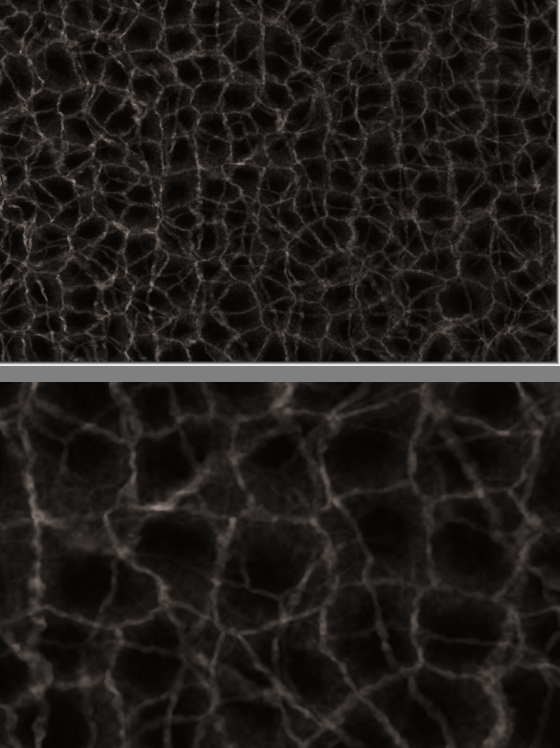
Top, the full canvas; bottom, a detail of the centre.
Reproduce this texture procedurally as a WebGL 1 fragment shader.

```glsl
precision highp float;
// Dark brown pebbled leather with thin crossing creases, lying on pale paper.
uniform vec2 u_resolution;

const vec3 PIT_COLOR = vec3(0.030, 0.023, 0.018);
const vec3 SHEEN_COLOR = vec3(1.0, 0.92, 0.87);
const vec3 PAPER_COLOR = vec3(0.95);
const vec3 SHADOW_COLOR = vec3(0.28);
const float CELLS_PER_HEIGHT = 11.5;

float hash(vec2 p) {
  return fract(sin(dot(p, vec2(127.1, 311.7))) * 43758.5453);
}

float noise(vec2 p) {
  vec2 i = floor(p);
  vec2 f = fract(p);
  f = f * f * (3.0 - 2.0 * f);
  float low = mix(hash(i), hash(i + vec2(1.0, 0.0)), f.x);
  float high = mix(hash(i + vec2(0.0, 1.0)), hash(i + vec2(1.0, 1.0)), f.x);
  return mix(low, high, f.y);
}

vec2 noise2(vec2 p) {
  return vec2(noise(p), noise(p + 47.3)) - 0.5;
}

vec2 cellSite(vec2 cell, float jitter) {
  return 0.5 + jitter * (vec2(hash(cell), hash(cell + 19.7)) - 0.5);
}

// Returns border distance, distance from the pit, and border steepness.
vec3 cellBorder(vec2 p, float jitter) {
  vec2 base = floor(p);
  vec2 f = p - base;
  vec2 nearest = vec2(8.0);
  for (int y = -1; y <= 1; y++) {
    for (int x = -1; x <= 1; x++) {
      vec2 cell = vec2(float(x), float(y));
      vec2 r = cell + cellSite(base + cell, jitter) - f;
      if (dot(r, r) < dot(nearest, nearest)) nearest = r;
    }
  }
  float border = 8.0;
  float steepness = 0.0;
  for (int y = -2; y <= 2; y++) {
    for (int x = -2; x <= 2; x++) {
      vec2 cell = vec2(float(x), float(y));
      vec2 r = cell + cellSite(base + cell, jitter) - f;
      vec2 gap = r - nearest;
      if (dot(gap, gap) > 0.0001) {
        vec2 normal = normalize(gap);
        float d = dot(0.5 * (r + nearest), normal);
        if (d < border) {
          border = d;
          steepness = abs(normal.x);
        }
      }
    }
  }
  return vec3(border, length(nearest + vec2(-0.05, 0.04)), steepness);
}

float crease(float d, float width, float blur) {
  return 1.0 - smoothstep(width * 0.2, width + blur, d);
}

void main() {
  vec2 uv = gl_FragCoord.xy / u_resolution.y;
  float aspect = u_resolution.x / u_resolution.y;
  float pixel = CELLS_PER_HEIGHT / u_resolution.y;

  // Bend the cell space so that borders curve and wrinkle.
  vec2 p = uv * CELLS_PER_HEIGHT * vec2(0.98, 1.12);
  p += 0.5 * noise2(p * 0.9) + 0.11 * noise2(p * 4.0) + 0.05 * noise2(p * 11.0);

  // Pebbles, a second net across them, long steep creases and fine wrinkles.
  vec3 pebble = cellBorder(p, 0.85);
  vec3 net = cellBorder(p * 0.85 + vec2(31.4, 17.2), 0.95);
  vec2 slanted = vec2(p.x + 0.12 * p.y, p.y * 0.36);
  vec3 longCrease = cellBorder(slanted * 0.75 + 71.0, 0.95);
  vec3 wrinkle = cellBorder(p * 2.1 + 113.0, 0.95);

  float patches = noise(p * 1.3 + 5.0);
  float broken = 0.45 + 0.9 * noise(p * 5.0 + 9.0);
  float mainLine = crease(pebble.x, 0.055, pixel) * broken;
  float netLine = crease(net.x, 0.045, pixel) * broken * smoothstep(0.2, 0.65, patches);
  float longLine = crease(longCrease.x, 0.04, pixel) * broken;
  float wrinkleLine = crease(wrinkle.x, 0.06, 2.0 * pixel);

  // Soft relief rises from the dark pits to the creases.
  float rim = smoothstep(0.16, 0.62, pebble.y);
  float skirt = exp(-pebble.x * 10.0) + 0.5 * exp(-net.x * 13.0);
  float sheen = 0.055 * rim + 0.035 * skirt;
  sheen += 0.085 * mainLine * mix(0.65, 1.2, pebble.z);
  sheen += 0.065 * netLine + 0.085 * longLine;
  sheen += 0.025 * wrinkleLine * rim;

  // Light comes from the left and catches the steep creases in glints.
  float leftLight = 1.0 - smoothstep(0.0, 0.75, uv.x / aspect);
  float glint = smoothstep(0.55, 0.85, noise(p * vec2(4.0, 6.0) + 27.0));
  float steepLine = max(mainLine * pebble.z * pebble.z, longLine);
  sheen += 0.16 * glint * steepLine * (0.25 + leftLight);
  sheen *= 0.95 + 0.22 * leftLight;

  float grain = 0.6 * noise(uv * 150.0) + 0.4 * noise(uv * 290.0 + 13.0);
  sheen *= 0.55 + 0.9 * grain;
  vec3 color = PIT_COLOR * (0.6 + 0.8 * grain) + SHEEN_COLOR * sheen;

  // Paper shows at the right and bottom edges beneath a soft shadow.
  float inside = min(aspect - 0.010 - uv.x, uv.y - 0.012);
  vec3 paper = mix(SHADOW_COLOR, PAPER_COLOR, smoothstep(0.0, 0.010, -inside));
  float edgeBlur = 0.75 / u_resolution.y;
  color = mix(paper, color, smoothstep(-edgeBlur, edgeBlur, inside));
  gl_FragColor = vec4(color, 1.0);
}
```
